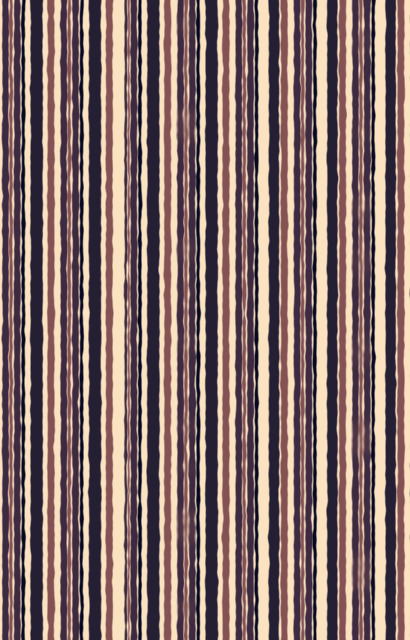
This pattern is drawn by a Shadertoy shader. Its source:

```glsl
// Seven repeats of vertical hand-inked stripes on cream: a tight plum, rose and navy
// cluster, then a broad dark band and a rose band. Each stripe is a soft-edged
// interval whose two sides wander with gradient noise along the height.

float hash(vec2 p) {
    vec3 q = fract(p.xyx * vec3(0.1031, 0.1030, 0.0973));
    q += dot(q, q.yzx + 33.33);
    return fract((q.x + q.y) * q.z);
}

// One-dimensional gradient noise, with an independent track for each seed
float gradientNoise(float y, float seed) {
    float i = floor(y), f = y - i;
    float a = (hash(vec2(i, seed)) * 2.0 - 1.0) * f;
    float b = (hash(vec2(i + 1.0, seed)) * 2.0 - 1.0) * (f - 1.0);
    return 2.0 * mix(a, b, f * f * f * (f * (f * 6.0 - 15.0) + 10.0));
}

// Slow drift plus finer brush tremor of one edge
float wander(float y, float seed) {
    return 0.014 * gradientNoise(y * 2.6, seed) + 0.010 * gradientNoise(y * 6.5, seed + 0.37);
}

// Coverage of a stripe between two wandering sides
float stripe(vec2 p, float left, float right, float soft, float seed) {
    float l = left + wander(p.y, seed);
    float r = right + wander(p.y, seed + 5.3);
    return smoothstep(l - soft, l + soft, p.x) * (1.0 - smoothstep(r - soft, r + soft, p.x));
}

void mainImage(out vec4 fragColor, in vec2 fragCoord) {
    // One unit is one repeat; cells begin inside a cream gap
    vec2 p = fragCoord / iResolution.x * 7.03 + vec2(0.01, 20.0);
    float cell = floor(p.x);
    p.x -= cell;
    float seed = cell * 17.0 + 3.0;
    float soft = max(0.018, 5.0 / iResolution.x);

    vec3 cream = vec3(0.985, 0.89, 0.76);
    vec3 plum = vec3(0.24, 0.165, 0.25);
    vec3 rose = vec3(0.52, 0.32, 0.33);
    vec3 navy = vec3(0.02, 0.03, 0.13);
    vec3 dark = vec3(0.145, 0.12, 0.205);

    // The third repeat has a thin first stripe; the last three a shifted dark band
    float thin = cell == 2.0 ? 1.0 : 0.0;
    float shifted = step(4.0, cell);

    // Smudged ink in every third cluster, coming and going down the height
    float smudged = mod(cell, 3.0) == 0.0 && cell > 0.0 ? 1.0 : 0.0;
    float smudge = smudged * smoothstep(-0.1, 0.6, gradientNoise(p.y * 1.3, seed + 0.7));
    float blur = soft + 0.012 * smudge;
    plum = mix(plum, rose, 0.25 * smudge);

    // Cluster of fine stripes
    vec3 color = cream;
    color = mix(color, plum, stripe(p, 0.05 + 0.095 * thin, 0.16 + 0.03 * thin, blur, seed));
    color = mix(color, rose, stripe(p, 0.172 + 0.03 * thin, 0.224 + 0.01 * thin, blur, seed + 1.0));
    color = mix(color, plum, stripe(p, 0.25, 0.36, blur, seed + 2.0));
    color = mix(color, navy, stripe(p, 0.381, 0.437, soft, seed + 3.0));

    // Broad bands
    color = mix(color, dark, stripe(p, 0.534 + 0.086 * shifted, 0.743 + 0.053 * shifted, soft, seed + 4.0));
    color = mix(color, rose, stripe(p, 0.826, 0.942, soft, seed + 5.0));

    fragColor = vec4(color, 1.0);
}
```
